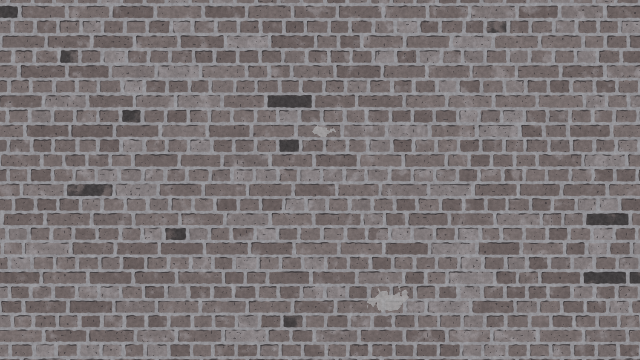
Give the GLSL for this texture, as a WebGL 2 fragment shader.

```glsl
#version 300 es
precision highp float;
// Weathered brick wall in English bond: courses of headers alternate with
// courses of stretchers. Joints are jittered per course, each brick is a rough
// rounded box, and gradient noise adds mottling, pits, soot and plaster.

uniform vec2 u_resolution;
out vec4 fragColor;

// Layout, in units of the canvas height
const float COURSE = 0.04088;             // course pitch, about 24.4 up the wall
const float COURSE_BASE = 0.0063;         // height of the lowest bed joint
const float COURSE_BOW = 0.0045;          // sag of the courses at mid height
const float HEADER = 0.0625;              // header pitch, about 28.4 across
const vec2 JOINT = vec2(0.0100, 0.0080);  // mortar widths
const float CORNER = 0.0035;
const float ROUGHNESS = 0.0020;
const vec2 SHADOW_SHIFT = vec2(-0.0015, 0.0022);

// Variation
const float JOINT_JITTER = 0.09;
const float PHASE_JITTER = 0.30;
const float SPLIT_CHANCE = 0.13;          // stretchers replaced by two headers
const float SOOT_CHANCE = 0.017;

const vec3 BRICK_DARK = vec3(0.405, 0.365, 0.362);
const vec3 BRICK_MID = vec3(0.475, 0.437, 0.435);
const vec3 BRICK_PALE = vec3(0.555, 0.535, 0.545);
const vec3 MORTAR_DARK = vec3(0.510, 0.500, 0.515);
const vec3 MORTAR_LIGHT = vec3(0.625, 0.627, 0.645);
const vec3 PLASTER = vec3(0.640, 0.635, 0.640);
const vec3 SHADOW = vec3(0.190, 0.180, 0.190);
const vec3 SOOT = vec3(0.235, 0.225, 0.230);

// Plaster remnants: centre, then half extents
const vec4 REMNANTS[2] = vec4[2](vec4(1.081, 0.167, 0.052, 0.042),
                                 vec4(0.903, 0.637, 0.036, 0.018));

const uint MUL = 1664525u;

struct Brick { vec2 local; vec2 halfSize; vec2 id; };

vec2 hash(vec2 p) {
    uvec2 v = uvec2(ivec2(floor(p))) * MUL + 1013904223u;
    for (int i = 0; i < 2; i++) {
        v.x += v.y * MUL;
        v.y += v.x * MUL;
        v ^= v >> 16u;
    }
    return vec2(v >> 16u) / 65535.0;
}

float corner(vec2 cell, vec2 offset) {
    float a = 6.2832 * hash(cell).x;
    return dot(vec2(cos(a), sin(a)), offset);
}

float gradientNoise(vec2 p) {
    vec2 c = floor(p), f = p - c, e = vec2(1.0, 0.0);
    vec2 w = f * f * f * (f * (f * 6.0 - 15.0) + 10.0);
    return 1.4 * mix(
        mix(corner(c, f), corner(c + e.xy, f - e.xy), w.x),
        mix(corner(c + e.yx, f - e.yx), corner(c + e.xx, f - e.xx), w.x), w.y);
}

float fbm(vec2 p) {
    float sum = 0.0, amp = 0.6;
    for (int i = 0; i < 4; i++) {
        sum += amp * gradientNoise(p);
        p = p * 2.03 + 17.3;
        amp *= 0.5;
    }
    return sum;
}

float jointAt(float k, float row) {
    return k + JOINT_JITTER * (hash(vec2(k, row + 70.0)).x - 0.5);
}

Brick brickAt(vec2 p) {
    float y = (p.y + COURSE_BOW * sin(3.1416 * p.y) - COURSE_BASE) / COURSE;
    float row = floor(y);
    bool stretcher = mod(row, 2.0) > 0.5;
    float span = stretcher ? 2.0 : 1.0;
    float phase = stretcher ? 0.04 + step(2.0, mod(row, 4.0)) : 0.46;
    phase += PHASE_JITTER * (hash(vec2(row, 311.0)).x - 0.5);
    float x = (p.x / HEADER - phase) / span;

    // Find the brick between two jittered joints
    float k = floor(x);
    if (x < jointAt(k, row)) k -= 1.0;
    else if (x > jointAt(k + 1.0, row)) k += 1.0;
    float left = jointAt(k, row), right = jointAt(k + 1.0, row), part = 0.0;
    if (stretcher && hash(vec2(k, row + 500.0)).y < SPLIT_CHANCE) {
        float middle = 0.5 * (left + right);
        if (x < middle) right = middle;
        else { left = middle; part = 1.0; }
    }
    vec2 id = vec2(2.0 * k + part, row);
    vec2 size = vec2((right - left) * span * HEADER, COURSE) - JOINT;
    size -= vec2(0.0025, 0.0018) * (hash(id + 900.0) - 0.3);
    vec2 local = vec2((x - 0.5 * (left + right)) * span * HEADER, (y - row - 0.5) * COURSE);
    return Brick(local, 0.5 * size, id);
}

float roundedBox(vec2 p, vec2 halfSize) {
    vec2 q = abs(p) - halfSize + CORNER;
    return length(max(q, 0.0)) + min(max(q.x, q.y), 0.0) - CORNER;
}

vec3 brickColour(Brick b, vec2 p, float mottle, float grain) {
    vec2 tone = hash(b.id + 40.0), stain = hash(b.id + 1300.0);
    vec3 c = mix(BRICK_DARK, BRICK_MID, tone.x);
    float pale = 0.75 * smoothstep(0.62, 1.0, tone.y);
    pale += 0.6 * smoothstep(0.10, 0.55, mottle + 0.25 * (tone.y - 0.5));
    c = mix(c, BRICK_PALE, min(pale, 0.9));
    c *= 1.0 + 0.13 * grain + 0.07 * mottle;
    float pits = smoothstep(0.48, 0.75, gradientNoise(p * 125.0 + 9.0));
    c = mix(c, SHADOW, 0.55 * pits);
    float soot = step(stain.x, SOOT_CHANCE) * smoothstep(-0.4, 0.15, mottle + 0.3 * stain.y);
    return mix(c, SOOT * (1.0 + 0.25 * grain), 0.9 * soot);
}

void main() {
    vec2 p = gl_FragCoord.xy / u_resolution.y;
    float soft = max(0.7 / u_resolution.y, 0.0010);
    float mottle = fbm(p * 22.0), grain = fbm(p * 95.0 + 31.0);

    // Mortar and brick faces
    Brick b = brickAt(p);
    float d = roundedBox(b.local, b.halfSize);
    float toward = roundedBox(b.local + SHADOW_SHIFT, b.halfSize) - d;
    d += ROUGHNESS * gradientNoise(p * 75.0);
    vec3 mortar = mix(MORTAR_DARK, MORTAR_LIGHT, clamp(0.6 + 0.6 * grain + 0.3 * mottle, 0.0, 1.0));
    vec3 face = brickColour(b, p, mottle, grain);
    vec3 colour = mix(mortar, face, 1.0 - smoothstep(-soft, soft, d));

    // Broken shadow along the upper left edges
    float rim = 1.0 - smoothstep(0.0004, 0.0012 + soft, abs(d + 0.0006));
    float broken = smoothstep(-0.25, 0.40, gradientNoise(p * 38.0 + 5.0));
    colour = mix(colour, SHADOW, 0.85 * rim * broken * clamp(toward / length(SHADOW_SHIFT), 0.0, 1.0));

    // Plaster left on the wall
    for (int i = 0; i < 2; i++) {
        vec2 q = (p - REMNANTS[i].xy) / REMNANTS[i].zw;
        float edge = length(q) - 0.75 + 1.1 * fbm(p * 28.0 + 3.0);
        float cover = 1.0 - smoothstep(-0.06, 0.06, edge);
        colour = mix(colour, PLASTER * (1.0 + 0.10 * grain), 0.85 * cover);
    }
    fragColor = vec4(colour, 1.0);
}
```
